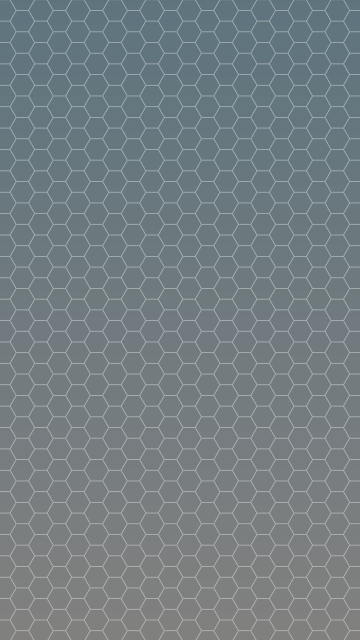
Reproduce this pattern procedurally as a Shadertoy shader.

```glsl
// A fine honeycomb of thin pale lines over a vertical slate-to-grey gradient.
// Flat-topped hexagons come from two interleaved rectangular lattices;
// the nearer centre gives the distance to the cell border.

const float SQRT3 = 1.7320508;

// Distance to the nearest border, for hexagons of unit height
float hexBorder(vec2 p) {
    vec2 period = vec2(SQRT3, 1.0);
    vec2 a = mod(p + 0.5 * period, period) - 0.5 * period;
    vec2 b = mod(p, period) - 0.5 * period;
    vec2 q = abs(dot(a, a) < dot(b, b) ? a : b);
    return 0.5 - max(q.y, dot(q, vec2(0.5 * SQRT3, 0.5)));
}

// Share of a pixel covered by a line of the given width
float lineCoverage(float dist, float width, float pixel) {
    float right = min(dist + 0.5 * pixel, 0.5 * width);
    float left = max(dist - 0.5 * pixel, -0.5 * width);
    return clamp((right - left) / pixel, 0.0, 1.0);
}

// Slate above, neutral grey below, with a faint violet band between
vec3 background(float y) {
    vec3 color = mix(vec3(0.505, 0.502, 0.499), vec3(0.37, 0.455, 0.492), y);
    float band = smoothstep(0.455, 0.47, y) * (1.0 - smoothstep(0.49, 0.53, y));
    return color + band * vec3(0.008, -0.004, 0.012);
}

void mainImage(out vec4 fragColor, in vec2 fragCoord) {
    vec2 uv = fragCoord / iResolution.y;
    float pixel = 1.0 / iResolution.y;

    // Honeycomb, about thirty cells high
    float cellHeight = 0.03342;
    float dist = hexBorder((uv - vec2(0.2665, 0.6328)) / cellHeight) * cellHeight;
    float line = lineCoverage(dist, 0.0012, pixel);

    vec3 color = mix(background(uv.y), vec3(0.93, 0.97, 0.97), 0.5 * line);
    fragColor = vec4(color, 1.0);
}
```
